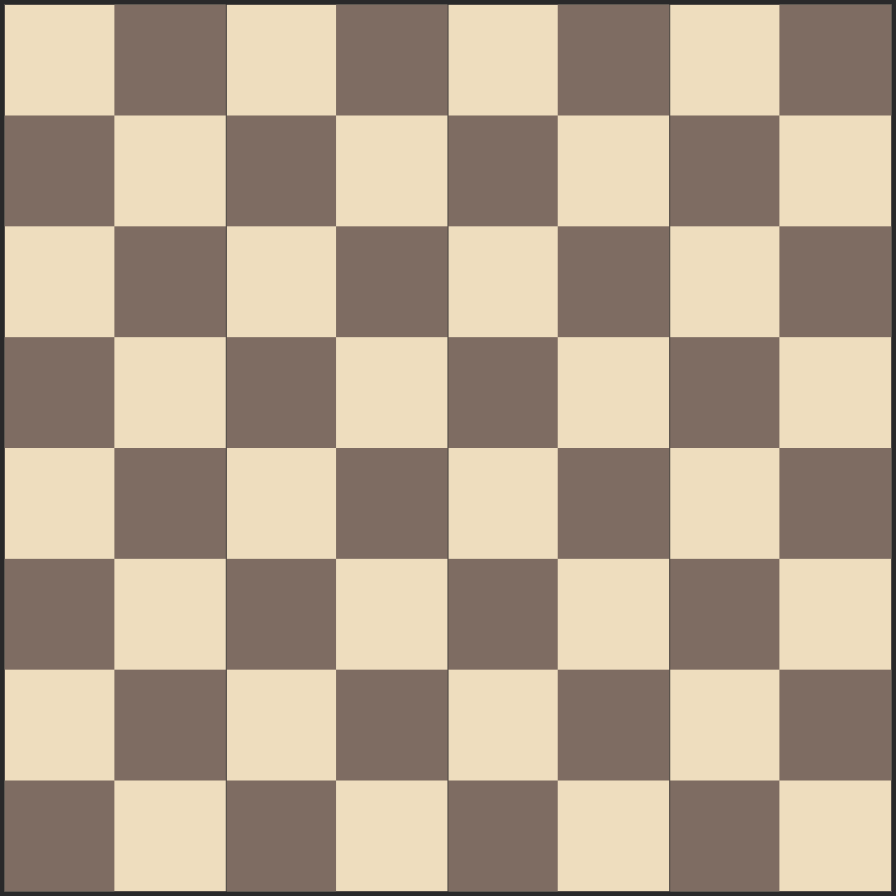
This pattern is drawn by a Shadertoy shader. Its source:

```glsl
// Draws an eight by eight checkerboard with thin dark column seams in a narrow dark frame.

const float CELLS = 8.0;
const float FRAME_WIDTH = 0.0052;
const float SEAM_WIDTH = 0.0013;
const float COLUMN_SHIFT = 0.010; // in cells: odd columns are slightly wider

const vec3 CREAM = vec3(0.932, 0.868, 0.745);
const vec3 BROWN = vec3(0.494, 0.424, 0.384);
const vec3 SEAM  = vec3(0.330, 0.300, 0.280);
const vec3 FRAME = vec3(0.160, 0.160, 0.165);

// Coverage of a shape from its signed distance, smoothed over one pixel.
float coverage(float dist, float pixel) {
    return clamp(0.5 - dist / pixel, 0.0, 1.0);
}

// Distance to the nearest point of a lattice with period two.
float pairDistance(float x, float center) {
    return abs(mod(x - center + 1.0, 2.0) - 1.0);
}

// Stripe wave: -1 on even cells, +1 on odd cells widened by shift.
float stripes(float x, float shift, float pixel) {
    float dist = pairDistance(x, 1.5 - 0.5 * shift) - 0.5 * (1.0 + shift);
    return 2.0 * coverage(dist, pixel) - 1.0;
}

// Line between column pairs, left out at the outer edges.
float columnSeam(float x, float width, float pixel) {
    float inner = step(abs(x - 0.5 * CELLS), 0.5 * CELLS - 1.0);
    return inner * coverage(pairDistance(x, 0.0) - 0.5 * width, pixel);
}

void mainImage(out vec4 fragColor, in vec2 fragCoord) {
    vec2 uv = fragCoord / iResolution.xy;
    float pixel = 1.0 / min(iResolution.x, iResolution.y);

    // Board coordinates, counted in cells from the lower left
    float cellScale = CELLS / (1.0 - 2.0 * FRAME_WIDTH);
    vec2 board = (uv - FRAME_WIDTH) * cellScale;
    float cellPixel = pixel * cellScale;

    // Alternating squares
    float checker = stripes(board.x, COLUMN_SHIFT, cellPixel)
                  * stripes(board.y, 0.0, cellPixel);
    vec3 color = mix(CREAM, BROWN, 0.5 + 0.5 * checker);

    // Seams
    color = mix(color, SEAM, columnSeam(board.x, SEAM_WIDTH * cellScale, cellPixel));

    // Frame
    vec2 toEdge = min(uv, 1.0 - uv);
    float frameDist = min(toEdge.x, toEdge.y) - FRAME_WIDTH;
    color = mix(color, FRAME, coverage(frameDist, pixel));

    fragColor = vec4(color, 1.0);
}
```
